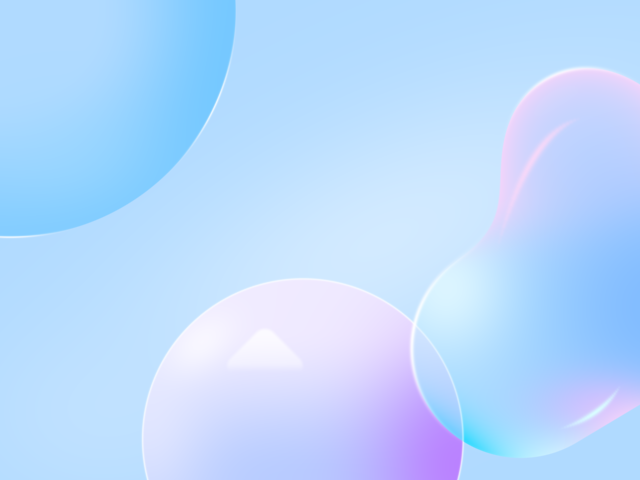
This background is drawn by a Shadertoy shader. Its source:

```glsl
// Soft pastel scene: a blue ball, a lilac ball and a glassy blob on pale sky blue.
// Shapes are signed distances in units of canvas height; their shading is layered
// from broad Gaussian glows, thin bright rims and tapered curved streaks.
#define BLUE_BALL vec3(0.021, 0.976, 0.470)
#define LILAC_BALL vec3(0.631, 0.085, 0.334)
#define BLOB_HEAD vec3(1.224, 0.684, 0.174)
#define BLOB_BASE vec3(1.085, 0.273, 0.227)
#define BLOB_TAIL vec2(1.389, 0.455)
#define BLOB_BLEND 0.195
#define RIM_WIDTH 0.0022
#define STREAK_STEPS 28

const vec3 WHITE = vec3(1.0);
const vec3 SKY = vec3(0.69, 0.855, 1.0);
const vec3 AZURE = vec3(0.46, 0.785, 1.0);
const vec3 VIOLET = vec3(0.73, 0.51, 1.0);
const vec3 PINK = vec3(0.97, 0.83, 0.98);
const vec3 CYAN = vec3(0.15, 0.85, 1.0);

float glow(vec2 p, vec2 center, vec2 size) {
    vec2 q = (p - center) / size;
    return exp(-dot(q, q));
}

vec2 turn(vec2 p, float angle) {
    float c = cos(angle), s = sin(angle);
    return vec2(c * p.x + s * p.y, c * p.y - s * p.x);
}

float circle(vec2 p, vec3 ball) { return length(p - ball.xy) - ball.z; }

float segment(vec2 p, vec2 a, vec2 b) {
    vec2 d = b - a;
    return length(p - a - d * clamp(dot(p - a, d) / dot(d, d), 0.0, 1.0));
}

float blobDistance(vec2 p) {
    float head = circle(p, BLOB_HEAD);
    float body = segment(p, BLOB_BASE.xy, BLOB_TAIL) - BLOB_BASE.z;
    float h = max(BLOB_BLEND - abs(head - body), 0.0) / BLOB_BLEND;
    return min(head, body) - h * h * BLOB_BLEND * 0.25;
}

float inside(float d) {
    float aa = 0.9 / iResolution.y;
    return 1.0 - smoothstep(-aa, aa, d);
}

float rim(float d, float width) { return exp(-d * d / (width * width)); }

// Bright quadratic curve that thins and fades towards both ends
float streak(vec2 p, vec2 a, vec2 bend, vec2 b, float width) {
    float light = 0.0;
    vec2 last = a;
    for (int i = 1; i <= STREAK_STEPS; i++) {
        float t = float(i) / float(STREAK_STEPS);
        vec2 next = mix(mix(a, bend, t), mix(bend, b, t), t);
        float taper = sin(3.1416 * min(t, 0.99));
        float w = width * (0.35 + 0.65 * taper);
        light = max(light, taper * rim(segment(p, last, next), w));
        last = next;
    }
    return light;
}

vec3 background(vec2 p) {
    vec2 q = turn(p - vec2(0.80, 0.50), 0.45);
    vec3 col = mix(SKY, vec3(0.83, 0.92, 1.0), 0.95 * glow(q, vec2(0.0), vec2(0.60, 0.25)));
    return mix(col, vec3(0.77, 0.89, 1.0), 0.6 * glow(p, vec2(0.20, 0.13), vec2(0.25, 0.18)));
}

vec3 blueBall(vec2 p, vec3 col) {
    float d = circle(p, BLUE_BALL);
    float side = dot(normalize(p - BLUE_BALL.xy + 1e-4), normalize(vec2(1.0, -0.25)));
    vec3 body = mix(SKY, AZURE, smoothstep(-0.30, 0.0, d) * (0.72 + 0.28 * side));
    body = mix(body, vec3(0.62, 0.85, 1.0), 0.5 * glow(p, vec2(0.15, 0.67), vec2(0.20, 0.13)));
    col = mix(col, body, inside(d));
    float lit = glow(p, vec2(0.45, 0.78), vec2(0.07, 0.12)) + glow(p, vec2(0.02, 0.505), vec2(0.08));
    return mix(col, WHITE, min(lit, 1.0) * 0.8 * rim(d, RIM_WIDTH));
}

vec3 lilacBall(vec2 p, vec3 col) {
    float d = circle(p, LILAC_BALL);
    vec3 body = mix(vec3(0.72, 0.80, 1.0), vec3(0.94, 0.92, 1.0), smoothstep(0.0, 0.32, p.y));
    body = mix(body, vec3(0.91, 0.92, 1.0), 0.75 * glow(p, vec2(0.31, 0.12), vec2(0.13, 0.22)));
    body = mix(body, VIOLET, glow(p, vec2(0.96, 0.03), vec2(0.18, 0.25)));
    // Soft window reflections, fading downwards
    body = mix(body, WHITE, 0.6 * glow(turn(p - vec2(0.42, 0.285), 0.7), vec2(0.0), vec2(0.08, 0.05)));
    vec2 q = abs(turn(p - vec2(0.552, 0.236), 0.785)) - 0.038;
    float pane = length(max(q, 0.0)) + min(max(q.x, q.y), 0.0) - 0.025;
    float fade = smoothstep(0.222, 0.245, p.y) * mix(0.4, 0.75, smoothstep(0.23, 0.31, p.y));
    body = mix(body, WHITE, fade * (1.0 - smoothstep(-0.005, 0.005, pane)));
    col = mix(col, body, inside(d));
    return mix(col, WHITE, 0.65 * rim(d, RIM_WIDTH));
}

vec3 glassBlob(vec2 p, vec3 col) {
    float d = blobDistance(p);
    float edge = exp(d / 0.045);
    vec3 body = mix(vec3(0.67, 0.86, 1.0), vec3(0.77, 0.84, 1.0), smoothstep(0.35, 0.65, p.y));
    body = mix(body, vec3(0.50, 0.73, 1.0), 0.95 * glow(p, vec2(1.37, 0.36), vec2(0.25, 0.28)));
    body = mix(body, vec3(0.88, 0.97, 1.0), 0.9 * glow(p, vec2(0.93, 0.40), vec2(0.13, 0.14)));
    body = mix(body, vec3(0.82, 0.74, 1.0), 0.9 * glow(p, vec2(1.25, 0.15), vec2(0.13, 0.07)));
    // Tinted light gathered along the contour
    body = mix(body, PINK, edge * 0.9 * smoothstep(0.42, 0.60, p.y));
    body = mix(body, vec3(0.86, 0.96, 1.0), edge * glow(p, vec2(1.10, 0.07), vec2(0.14, 0.08)));
    body = mix(body, CYAN, min(edge * 1.1, 1.0) * glow(p, vec2(0.94, 0.09), vec2(0.13, 0.09)));
    body = mix(body, PINK, edge * 0.8 * glow(p, vec2(1.30, 0.12), vec2(0.10, 0.08)));
    // The lilac ball shows through the glass
    float behind = inside(circle(p, LILAC_BALL));
    body = mix(body, mix(col, vec3(0.87, 0.91, 1.0), 0.55), 0.42 * behind);
    body = mix(body, WHITE, 0.4 * rim(circle(p, LILAC_BALL), RIM_WIDTH));
    body = mix(body, vec3(1.0, 0.85, 0.97), 0.8 * streak(p, vec2(1.205, 0.752), vec2(1.10, 0.72), vec2(1.035, 0.478), 0.008));
    body = mix(body, vec3(0.85, 1.0, 1.0), 0.95 * streak(p, vec2(1.290, 0.193), vec2(1.25, 0.13), vec2(1.165, 0.106), 0.006));
    col = mix(col, body, inside(d));
    float lit = 0.9 * glow(p, vec2(0.87, 0.31), vec2(0.12, 0.16)) + 0.7 * glow(p, vec2(1.16, 0.85), vec2(0.12, 0.10));
    return mix(col, WHITE, min(lit, 1.0) * rim(d, 2.0 * RIM_WIDTH));
}

void mainImage(out vec4 fragColor, in vec2 fragCoord) {
    vec2 p = fragCoord / iResolution.y;
    vec3 col = blueBall(p, background(p));
    col = lilacBall(p, col);
    fragColor = vec4(glassBlob(p, col), 1.0);
}
```
